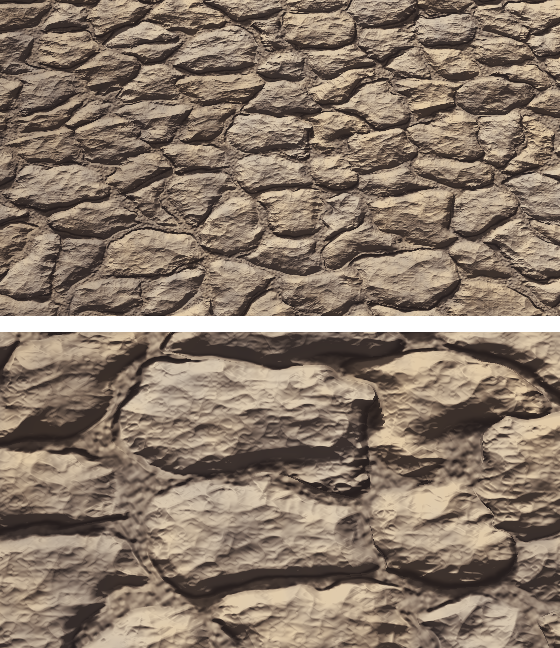
Top: the whole. Bottom: its middle third, enlarged.
Give the GLSL for this texture, as a Shadertoy shader.

```glsl
#define STONE_FREQ vec2(4.7, 7.6)
#define ROW_ANGLE 0.24
#define STONE_RISE 0.021
#define SIZE_SPREAD 0.30
#define ROCK_RELIEF 0.0135
#define GRAIN_RELIEF 0.0034
#define LIGHT_DIR normalize(vec3(-0.27, 0.75, 0.62))
#define SHADOW_TINT vec3(0.08, 0.06, 0.065)
#define MID_TINT vec3(0.50, 0.422, 0.365)
#define LIGHT_TINT vec3(0.87, 0.795, 0.685)

struct Surface {
    float height;
    float stone;  // 0 in mortar, 1 on stone
    float rim;    // signed distance from the stone outline
    vec2 id;
};

vec2 hash2(vec2 c) {
    vec3 a = fract(c.xyx * vec3(0.1031, 0.1030, 0.0973));
    a += dot(a, a.yzx + 33.33);
    return fract((a.xx + a.yz) * a.zy);
}

float noise(vec2 p) {
    vec2 i = floor(p), f = fract(p);
    f = f * f * f * (f * (f * 6.0 - 15.0) + 10.0);
    return mix(mix(hash2(i).x, hash2(i + vec2(1, 0)).x, f.x),
               mix(hash2(i + vec2(0, 1)).x, hash2(i + vec2(1, 1)).x, f.x), f.y);
}

mat2 rotation(float a) {
    return mat2(cos(a), -sin(a), sin(a), cos(a));
}

// Sharp creases at every scale, as on split rock
float ridges(vec2 p) {
    float sum = 0.0, amp = 1.0;
    for (int i = 0; i < 5; i++) {
        sum += amp * (1.0 - abs(2.0 * noise(p) - 1.0));
        p = rotation(0.9) * p * 2.03 + 17.3;
        amp *= 0.49;
    }
    return sum;
}

float cellWeight(vec2 cell) {
    return SIZE_SPREAD * hash2(cell + 71.0).x;
}

// Weighted Voronoi cell: rounded border distance, id and offset from centre
float stoneCell(vec2 q, out vec2 id, out vec2 offset) {
    vec2 base = floor(q);
    float best = 1e3;
    for (int y = -1; y <= 1; y++)
    for (int x = -1; x <= 1; x++) {
        vec2 cell = base + vec2(x, y);
        vec2 r = cell + 0.12 + 0.76 * hash2(cell) - q;
        float power = dot(r, r) - cellWeight(cell);
        if (power < best) { best = power; id = cell; offset = r; }
    }
    float sum = 1e-6, ownWeight = cellWeight(id);
    for (int y = -2; y <= 2; y++)
    for (int x = -2; x <= 2; x++) {
        if (x == 0 && y == 0) continue;
        vec2 cell = id + vec2(x, y);
        vec2 r = cell + 0.12 + 0.76 * hash2(cell) - q;
        vec2 span = r - offset;
        float d = (0.5 * dot(r + offset, span) + 0.5 * (ownWeight - cellWeight(cell))) / length(span);
        sum += exp(-18.0 * d);
    }
    return -log(sum) / 18.0;
}

Surface wall(vec2 p) {
    // Rows rise to the right and shrink towards the top
    vec2 rowPos = rotation(ROW_ANGLE) * (p * (0.88 + 0.28 * p.y)) + 3.0;
    vec2 q = rowPos * STONE_FREQ;
    q += 0.40 * (vec2(noise(q * 1.3), noise(q * 1.3 + 40.0)) - 0.5);
    q += 0.12 * (vec2(noise(q * 4.5), noise(q * 4.5 + 80.0)) - 0.5);

    Surface s;
    vec2 offset;
    float edge = stoneCell(q, s.id, offset);
    vec2 random = hash2(s.id + 19.0);
    float rock = ridges(rowPos * vec2(9.0, 14.0) + random * 50.0);
    s.rim = edge - mix(-0.01, 0.065, random.x) + 0.08 * (rock - 1.2);
    s.stone = smoothstep(-0.02, 0.035, s.rim);

    float body = STONE_RISE * smoothstep(-0.03, 0.17, s.rim) + 0.018 * max(s.rim, 0.0);
    body += s.stone * (0.06 * dot(random - 0.5, offset) + ROCK_RELIEF * (rock - 1.1));

    // Sandy mortar, centred on zero so that it never rises above the rims
    vec2 sand = rotation(0.6) * p;
    float grain = noise(sand * 190.0) + noise(sand.yx * 105.0 + 9.0) + 1.6 * noise(sand * 26.0) - 1.8;
    s.height = body + (1.0 - s.stone) * GRAIN_RELIEF * grain;
    return s;
}

float castShadow(vec2 p, float height) {
    vec2 toLight = normalize(LIGHT_DIR.xy);
    float climb = LIGHT_DIR.z / length(LIGHT_DIR.xy), blocked = 0.0;
    for (int i = 1; i <= 6; i++) {
        float d = 0.0055 * float(i);
        blocked = max(blocked, wall(p + toLight * d).height - height - d * climb);
    }
    return 1.0 - smoothstep(0.0, 0.009, blocked);
}

void mainImage(out vec4 fragColor, in vec2 fragCoord) {
    vec2 p = fragCoord / iResolution.y;
    vec2 e = vec2(0.0022, 0.0);
    Surface s = wall(p);
    vec2 slope = vec2(wall(p + e.xy).height, wall(p + e.yx).height) - s.height;
    vec3 normal = normalize(vec3(-slope / e.x, 1.0));

    // Low sun, cast shadows and sky light that fades in the joints
    float sun = max(dot(normal, LIGHT_DIR), 0.0) * mix(0.1, 1.0, castShadow(p, s.height));
    float joint = exp(-pow(s.rim / 0.03, 2.0));
    float tone = 0.17 * (1.0 - 0.5 * joint) + 0.77 * sun;

    // Stone and mortar albedo with mottling
    vec2 random = hash2(s.id + 5.0);
    float mottle = noise(p * 18.0) * 0.6 + noise(p * 60.0) * 0.4;
    tone *= mix(0.92, mix(0.95, 1.08, random.x), s.stone) * mix(0.90, 1.10, mottle);
    tone *= mix(0.90, 1.05, smoothstep(0.0, 1.0, p.x));

    vec3 color = mix(SHADOW_TINT, MID_TINT, clamp(tone * 2.0, 0.0, 1.0));
    color = mix(color, LIGHT_TINT, clamp(tone * 2.0 - 1.0, 0.0, 1.0));
    float warmth = 0.5 * (random.y - 0.5) * s.stone + 0.7 * (mottle - 0.5);
    color *= 1.0 + warmth * vec3(0.05, 0.0, -0.10);
    fragColor = vec4(color, 1.0);
}
```
